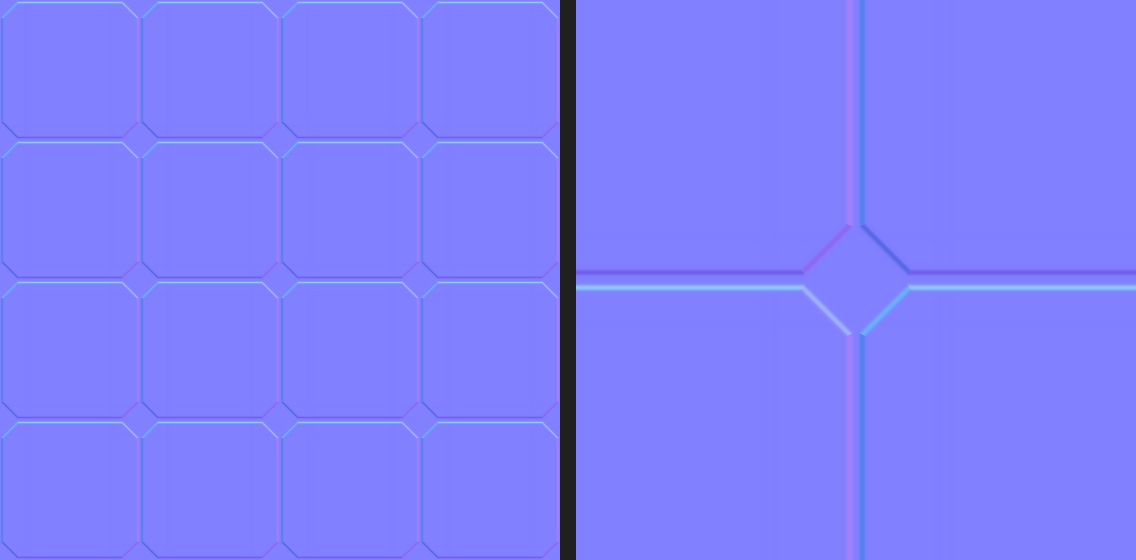
Left, the full canvas; right, a detail of the centre.
A three.js fragment shader for this texture map:

```glsl
// Tangent-space normal map of a four by four grid of chamfered square panels.
varying vec2 vUv;

const float REPEATS = 4.0;
const vec2 HALF_SIZE = vec2(0.485, 0.482); // panel half extents, in cells
const float CHAMFER = 0.112;               // corner cut, in cells
const vec3 FLAT_COLOR = vec3(0.506, 0.5, 1.0);

// Soft band around zero distance
float band(float dist, float halfWidth, float blur) {
  return 1.0 - smoothstep(halfWidth - blur, halfWidth + blur, abs(dist));
}

// Chamfered box: outward direction in xy, signed distance in z
vec3 chamferedBox(vec2 p, vec2 halfSize, float cut) {
  vec2 side = vec2(p.x < 0.0 ? -1.0 : 1.0, p.y < 0.0 ? -1.0 : 1.0);
  vec2 gap = abs(p) - halfSize;
  float diagonal = (gap.x + gap.y + cut) * 0.70711;
  vec3 box = gap.x > gap.y ? vec3(side.x, 0.0, gap.x) : vec3(0.0, side.y, gap.y);
  return diagonal > box.z ? vec3(side * 0.70711, diagonal) : box;
}

// Colour of a bevel facing a direction; left and lower sides are shaded
vec3 bevelColor(vec2 facing) {
  vec2 strength = vec2(facing.x < 0.0 ? 0.36 : 0.26, facing.y > 0.0 ? 0.46 : 0.16);
  vec2 tilt = facing * strength;
  vec3 normal = vec3(tilt, sqrt(1.0 - dot(tilt, tilt)));
  vec3 shade = vec3(0.05, 0.05, 0.07) * facing.y;
  shade.b -= 0.04 * max(-facing.x, 0.0);
  return normal * 0.5 + 0.5 + shade;
}

// Layered sines that wrap over the whole grid
float wrappedWave(float cell, float phase) {
  float angle = 6.28319 * cell / REPEATS;
  return 0.6 * sin(angle + phase) + 0.4 * sin(2.0 * angle + phase * 2.3);
}

// Barely visible inset creases, shifted a little from panel to panel
float creases(vec2 p, vec2 cell) {
  float shift = 0.012 * wrappedWave(cell.x, 1.1);
  float upright = band(abs(p.x + shift) - 0.305, 0.006, 0.006);
  upright += 0.6 * band(abs(p.x + shift) - 0.280, 0.005, 0.005);
  float level = band(abs(p.y) - 0.396, 0.005, 0.005);
  float fade = 0.75 + 0.25 * wrappedWave(cell.y, 2.0);
  return (upright + 0.7 * level) * fade;
}

void main() {
  vec2 grid = vUv * REPEATS;
  vec2 cell = mod(floor(grid), REPEATS);
  vec2 p = fract(grid) - 0.5;
  vec3 panel = chamferedBox(p, HALF_SIZE, CHAMFER);

  // Flat surface with faint creases inside the panel
  float inside = 1.0 - smoothstep(-0.02, -0.01, panel.z);
  vec3 color = FLAT_COLOR - vec3(0.010, 0.006, 0.0) * creases(p, cell) * inside;

  // Soft bevel line, wider on the right side, with a faint halo
  vec3 bevel = bevelColor(panel.xy);
  float halfWidth = mix(0.0058, 0.0078, step(0.9, panel.x));
  float line = band(panel.z, halfWidth, 0.0055);
  float halo = 0.14 * band(panel.z, 0.011, 0.008);
  color = mix(color, bevel, max(line, halo));

  gl_FragColor = vec4(clamp(color, 0.0, 1.0), 1.0);
}
```
